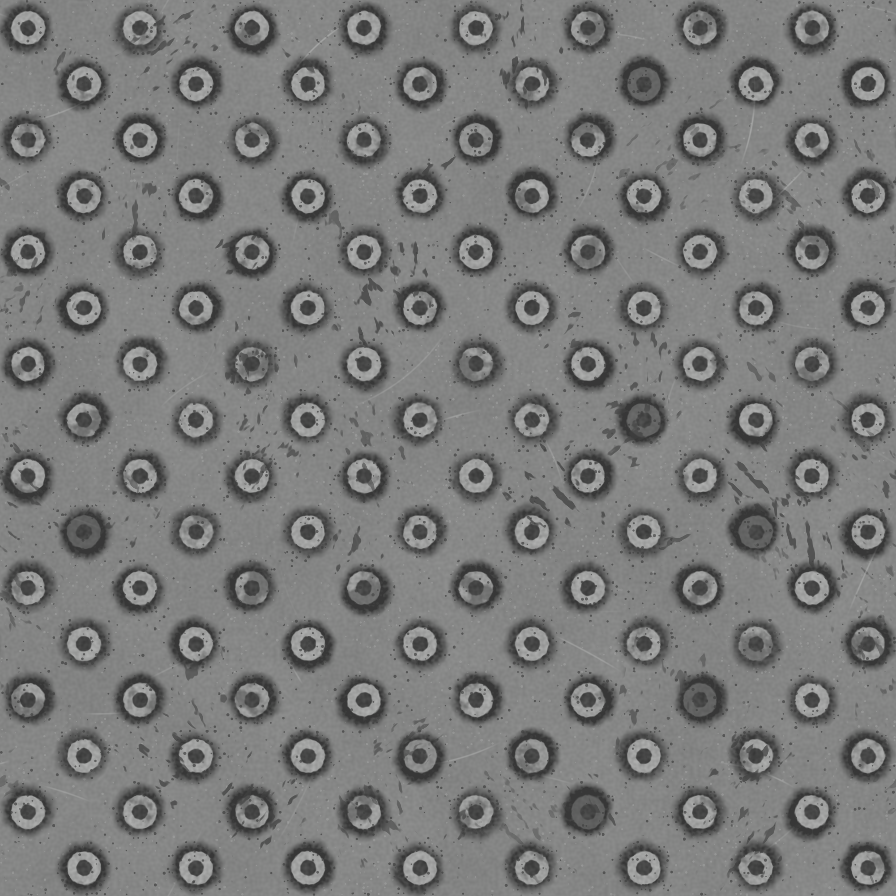
Give the GLSL for this texture, as a Shadertoy shader.

```glsl
// Worn grey metal sheet with staggered rivets: each is a pale ring around a dark
// hole, in a sooty halo that varies per rivet. Grime clusters, speckles and thin
// scratches lie on top. Every lattice wraps on whole cells, so the sheet tiles.

const float RIVETS = 8.0;          // rivets per row; two staggered rows per cell
const float HOLE_RADIUS = 0.069;   // radii in rivet cells
const float RING_RADIUS = 0.150;
const float HALO_RADIUS = 0.270;

const float METAL = 0.525;
const float RING = 0.635;
const float HOLE = 0.27;
const float SOOT = 0.20;
const float GRIME = 0.25;
const float SCRATCH = 0.72;

// Three random values in 0..1 for a lattice cell
vec3 hash3(vec2 cell, float seed) {
    uvec3 v = uvec3(ivec3(vec3(cell, seed))) * 1664525u + 1013904223u;
    for (int i = 0; i < 2; i++) {
        v.x += v.y * v.z;
        v.y += v.z * v.x;
        v.z += v.x * v.y;
        v ^= v >> 16u;
    }
    return vec3(v >> 16u) / 65536.0;
}

float cornerSlope(vec2 cell, vec2 offset, float period, float seed) {
    float angle = 6.2832 * hash3(mod(cell, period), seed).x;
    return dot(vec2(cos(angle), sin(angle)), offset);
}

// Gradient noise that wraps after a whole number of cells
float noise(vec2 p, float period, float seed) {
    vec2 i = floor(p), f = p - i, e = vec2(1, 0);
    vec2 u = f * f * f * (f * (f * 6.0 - 15.0) + 10.0);
    return mix(mix(cornerSlope(i, f, period, seed),
                   cornerSlope(i + e, f - e, period, seed), u.x),
               mix(cornerSlope(i + e.yx, f - e.yx, period, seed),
                   cornerSlope(i + 1.0, f - 1.0, period, seed), u.x), u.y);
}

float fbm(vec2 uv, float period, float seed) {
    float sum = 0.0, gain = 1.0;
    for (int i = 0; i < 3; i++) {
        sum += gain * noise(uv * period, period, seed + float(i));
        period *= 2.0;
        gain *= 0.5;
    }
    return sum;
}

mat2 rotation(float angle) {
    float c = cos(angle), s = sin(angle);
    return mat2(c, s, -s, c);
}

// Small round dots; share is the fraction of cells that hold one
float speckles(vec2 uv, float grid, float share, float seed) {
    vec2 p = uv * grid, cell = floor(p);
    vec3 h = hash3(mod(cell, grid), seed);
    float radius = mix(0.25, 0.5, fract(h.z * 57.0));
    float d = length(p - cell - 0.3 - 0.4 * h.xy);
    return smoothstep(radius, radius - 0.25, d) * smoothstep(0.0, 0.03, share - h.z);
}

// Clusters of smeared blobs, each with its own direction
float grime(vec2 uv, float grid) {
    vec2 p = uv * grid, base = floor(p);
    float amount = 0.0;
    for (int k = 0; k < 9; k++) {
        vec2 cell = base + vec2(k % 3, k / 3) - 1.0;
        vec3 h = hash3(mod(cell, grid), 31.0), g = hash3(mod(cell, grid), 32.0);
        vec2 d = rotation((g.x - 0.5) * 2.4) * (p - cell - h.xy);
        float fall = 1.0 - length(d * vec2(1.3, 1.0)) / mix(0.35, 0.85, g.y);
        if (h.z > 0.6 || fall <= 0.0) continue;
        vec2 q = d * vec2(10.0, 5.0) + floor(g.xy * 200.0);
        float n = noise(q, 256.0, 33.0) + 0.35 * noise(q * 2.7, 256.0, 34.0);
        float blob = smoothstep(0.0, 0.16, n - mix(0.5, 0.10, fall));
        amount = max(amount, blob * smoothstep(0.0, 0.2, fall) * mix(0.45, 1.0, g.z));
    }
    return amount;
}

// Thin, slightly bent scratches with tapering ends
float scratches(vec2 uv, float grid, float pixel) {
    vec2 p = uv * grid, base = floor(p);
    float amount = 0.0;
    for (int k = 0; k < 9; k++) {
        vec2 cell = base + vec2(k % 3, k / 3) - 1.0;
        vec3 h = hash3(mod(cell, grid), 41.0), g = hash3(mod(cell, grid), 42.0);
        vec2 d = rotation(6.2832 * h.z) * (p - cell - h.xy);
        float reach = mix(0.12, 0.55, g.x);
        float line = 1.0 - smoothstep(0.0, 0.004 + pixel * grid, abs(d.y - (g.y - 0.5) * d.x * d.x));
        amount = max(amount, line * smoothstep(reach, reach * 0.4, abs(d.x)) * g.z);
    }
    return amount;
}

void mainImage(out vec4 fragColor, in vec2 fragCoord) {
    vec2 uv = fragCoord / iResolution.xy;
    float pixel = 1.0 / min(iResolution.x, iResolution.y);
    float aa = pixel * RIVETS;
    float cloud = fbm(uv, 7.0, 1.0), patches = fbm(uv, 13.0, 5.0);
    float rough = fbm(uv, 72.0, 9.0), grain = noise(uv * 230.0, 230.0, 13.0);

    // Nearest rivet of the two staggered lattices
    vec2 a = uv * RIVETS - vec2(0.75, 0.25), b = uv * RIVETS - vec2(0.25, 0.75);
    vec2 da = a - floor(a + 0.5), db = b - floor(b + 0.5);
    bool first = dot(da, da) < dot(db, db);
    vec2 d = first ? da : db;
    vec2 id = mod(first ? a - da + 0.5 : b - db + 0.5, RIVETS);
    vec3 h = hash3(floor(id), first ? 21.0 : 22.0);
    float r = length(d);

    // Bare metal with pale dust
    float shade = METAL + 0.025 * cloud + 0.015 * rough + 0.035 * grain;
    float dust = speckles(uv, 250.0, 0.05 + 0.22 * max(patches, 0.0), 51.0);
    shade = mix(shade, 0.64, 0.55 * dust);

    // Soot halo, off centre and grainy at its fringe
    float haloR = length(d - 0.045 * (h.yz - 0.5)) + 0.022 * rough;
    float halo = smoothstep(HALO_RADIUS, RING_RADIUS, haloR);
    float soot = halo * mix(0.72, 1.15, h.x) * (1.0 + 0.5 * grain);
    shade = mix(shade, SOOT, clamp(soot, 0.0, 0.95));

    // Pale ring, worn and stained, with the hole in its middle
    float edge = 0.009 * rough + 0.008 * grain;
    float ring = smoothstep(aa, -aa, r + edge - RING_RADIUS);
    float stain = 0.45 * smoothstep(0.1, 0.55, patches + rough * 0.5 + 0.3 * (h.y - 0.5));
    stain = max(stain, 0.6 * smoothstep(0.94, 0.98, h.x));
    float face = mix(RING + 0.08 * grain + 0.04 * rough, SOOT, stain);
    shade = mix(shade, face, ring);
    float hole = smoothstep(aa, -aa, r + edge * 0.8 - HOLE_RADIUS);
    shade = mix(shade, HOLE + 0.06 * grain + 0.04 * rough, hole);

    // Dark speckles gather around rivets and in dirty patches
    float fringe = smoothstep(0.32, 0.18, r);
    float share = 0.025 + 0.16 * max(-patches, 0.0) + mix(0.28 * fringe, 0.12, ring);
    shade = mix(shade, GRIME, 0.7 * speckles(uv, 210.0, share, 52.0));

    // Smears and scratches
    shade = mix(shade, GRIME, 0.8 * grime(uv, 9.0));
    shade = mix(shade, SCRATCH, 0.6 * scratches(uv, 7.0, pixel) * (1.0 - 0.8 * fringe));

    fragColor = vec4(shade * vec3(0.995, 1.0, 0.995), 1.0);
}
```
